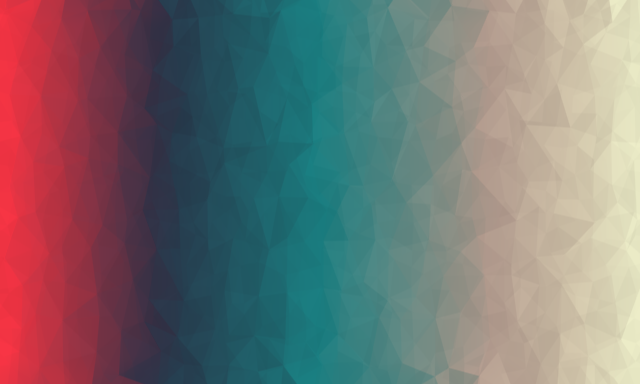
Reproduce this background procedurally as a Shadertoy shader.

```glsl
vec2 hash2(vec2 p) {
    vec3 q = fract(p.xyx * vec3(0.1031, 0.1030, 0.0973));
    q += dot(q, q.yzx + 33.33);
    return fract((q.xx + q.yz) * q.zy);
}

// Jittered point of a cell
vec2 node(vec2 cell) {
    return cell + 0.12 + 0.76 * hash2(cell + 17.0);
}

float cross2(vec2 a, vec2 b) {
    return a.x * b.y - a.y * b.x;
}

// Signed distance to the line a-b, positive on its left
float edgeDistance(vec2 p, vec2 a, vec2 b) {
    return cross2(b - a, p - a) / max(length(b - a), 0.001);
}

// Soft coverage of a counter-clockwise triangle
float coverage(vec2 p, vec2 a, vec2 b, vec2 c, float blur) {
    float d = min(edgeDistance(p, a, b), min(edgeDistance(p, b, c), edgeDistance(p, c, a)));
    return clamp(d / blur + 0.5, 0.0, 1.0);
}

// Facet mesh: x = centre of the covering triangle, y = its random shade
vec2 facets(vec2 p, vec2 density) {
    vec2 q = p * density;
    float blur = 1.2 * max(density.x, density.y) / iResolution.y;
    vec3 sum = vec3(q.x, 0.5, 1.0) * 0.001;
    for (int j = -1; j <= 0; j++)
    for (int i = -1; i <= 0; i++) {
        vec2 cell = floor(q) + vec2(i, j);
        vec2 a = node(cell), b = node(cell + vec2(1, 0));
        vec2 c = node(cell + vec2(1, 1)), d = node(cell + vec2(0, 1));
        // Split each quad along its shorter diagonal
        if (length(a - c) > length(b - d)) {
            vec2 first = a;
            a = b; b = c; c = d; d = first;
        }
        vec2 shade = hash2(cell + 71.0);
        float w1 = coverage(q, a, b, c, blur);
        float w2 = coverage(q, a, c, d, blur);
        sum += w1 * vec3((a.x + b.x + c.x) / 3.0, shade.x, 1.0);
        sum += w2 * vec3((a.x + c.x + d.x) / 3.0, shade.y, 1.0);
    }
    sum.xy /= sum.z;
    return vec2(sum.x / density.x, sum.y - 0.5);
}

float ramp(float from, float to, float x) {
    return clamp((x - from) / (to - from), 0.0, 1.0);
}

// Red, navy, teal, rose and cream from left to right
vec3 palette(float x) {
    vec3 col = mix(vec3(0.94, 0.20, 0.26), vec3(0.73, 0.20, 0.26), ramp(0.015, 0.08, x));
    col = mix(col, vec3(0.20, 0.19, 0.27), ramp(0.08, 0.24, x));
    col = mix(col, vec3(0.15, 0.23, 0.30), ramp(0.24, 0.28, x));
    col = mix(col, vec3(0.10, 0.49, 0.50), ramp(0.28, 0.50, x));
    col = mix(col, vec3(0.55, 0.56, 0.52), ramp(0.50, 0.71, x));
    col = mix(col, vec3(0.69, 0.60, 0.55), ramp(0.71, 0.765, x));
    col = mix(col, vec3(0.80, 0.75, 0.65), ramp(0.765, 0.90, x));
    return mix(col, vec3(0.90, 0.90, 0.76), ramp(0.90, 0.99, x));
}

void mainImage(out vec4 fragColor, in vec2 fragCoord) {
    vec2 p = fragCoord / iResolution.y;
    float aspect = iResolution.x / iResolution.y;

    // Large facets overlaid with finer ones
    vec2 large = facets(p, vec2(14.0, 10.0));
    vec2 fine = facets(p + vec2(3.0, 5.0), vec2(21.0, 15.0));
    fine.x -= 3.0;

    // Facet centres pick the colour, more loosely near the top and bottom
    float border = smoothstep(0.42, 0.5, abs(p.y - 0.5));
    float x = (0.5 * large.x + 0.25 * fine.x + 0.25 * p.x) / aspect;
    x += large.y * (0.014 + 0.035 * border) + fine.y * 0.006;

    vec3 col = palette(x);
    col *= 1.0 + 0.045 * large.y + 0.03 * fine.y;
    fragColor = vec4(col, 1.0);
}
```
